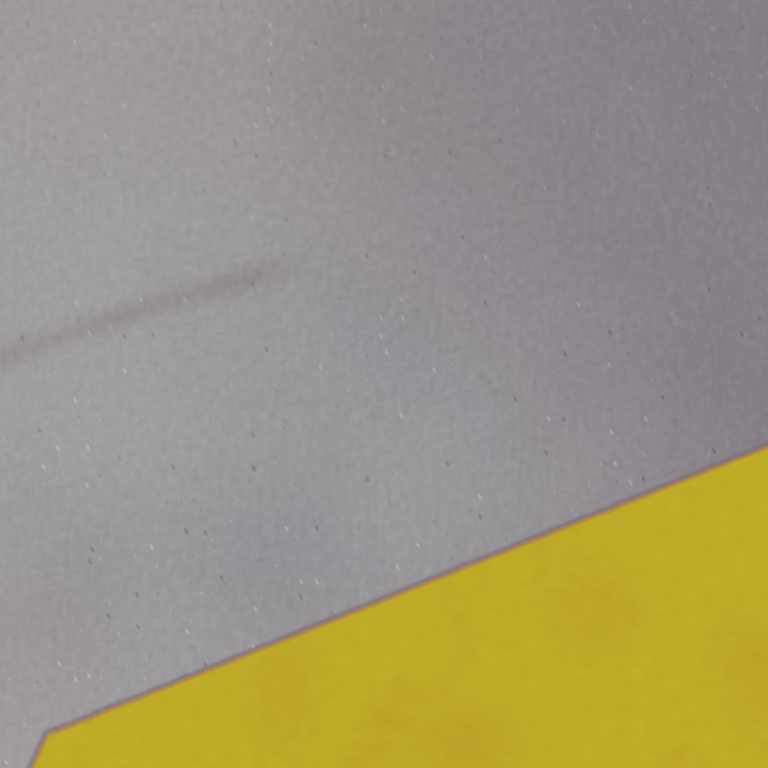
A WebGL 1 fragment shader for this texture:

```glsl
precision highp float;
uniform vec2 u_resolution;

const vec3 CONCRETE_LIGHT = vec3(0.645, 0.635, 0.64);
const vec3 CONCRETE_DARK = vec3(0.525, 0.495, 0.52);
const vec3 YELLOW = vec3(0.745, 0.675, 0.155);
const vec3 OCHRE = vec3(0.735, 0.615, 0.15);
const vec3 RIM = vec3(0.69, 0.50, 0.27);
const vec3 EDGE_SHADE = vec3(0.47, 0.42, 0.45);
const vec2 CORNER = vec2(0.0625, 0.043);
const vec2 TOP_NORMAL = vec2(-0.3714, 0.9285);
const vec2 SIDE_NORMAL = vec2(-0.903, 0.430);
const float RIM_WIDTH = 0.0026;
const float GRAIN = 0.045;
const float SMUDGE_DEPTH = 0.055;
const float PIT_DENSITY = 0.07;

vec2 hash2(vec2 p) {
  vec3 q = fract(p.xyx * vec3(0.1031, 0.1030, 0.0973));
  q += dot(q, q.yzx + 33.33);
  return fract((q.xx + q.yz) * q.zy);
}

float cornerSlope(vec2 cell, vec2 offset, vec2 f) {
  return dot(hash2(cell + offset) * 2.0 - 1.0, f - offset);
}

float gradientNoise(vec2 p) {
  vec2 i = floor(p);
  vec2 f = p - i;
  vec2 u = f * f * f * (f * (f * 6.0 - 15.0) + 10.0);
  float low = mix(cornerSlope(i, vec2(0.0), f), cornerSlope(i, vec2(1.0, 0.0), f), u.x);
  float high = mix(cornerSlope(i, vec2(0.0, 1.0), f), cornerSlope(i, vec2(1.0), f), u.x);
  return mix(low, high, u.y);
}

float fbm(vec2 p) {
  float sum = 0.0;
  float amplitude = 0.5;
  for (int i = 0; i < 4; i++) {
    sum += amplitude * gradientNoise(p);
    p = p * 2.03 + 17.3;
    amplitude *= 0.55;
  }
  return sum;
}

float blob(vec2 p, vec2 center, vec2 radius) {
  vec2 d = (p - center) / radius;
  return exp(-dot(d, d));
}

// Sparse slanted flecks: positive for pale chips, negative for dark pits
float flecks(vec2 p, float cells) {
  vec2 q = p * cells;
  vec2 cell = floor(q);
  vec2 pick = hash2(cell + 41.0);
  vec2 d = q - cell - mix(vec2(0.3), vec2(0.7), hash2(cell + 7.0));
  d.x += 0.35 * d.y;
  float shape = 1.0 - smoothstep(0.02, 0.22, length(d * vec2(1.4, 0.8)));
  return shape * step(pick.x, PIT_DENSITY) * (pick.y > 0.5 ? 1.0 : -1.0);
}

// Faint curved streak that tapers at its right end
float smudge(vec2 p) {
  float center = 0.531 + 0.39 * p.x - 0.19 * p.x * p.x;
  float across = (p.y - center + 0.006 * gradientNoise(p * 14.0)) / 0.017;
  float along = 1.0 - smoothstep(0.32, 0.42, p.x);
  float strength = 0.75 + 0.8 * gradientNoise(p * 9.0 + 3.0);
  return exp(-across * across) * along * strength;
}

vec3 concrete(vec2 p) {
  // Broad light falling off to the right
  float shade = smoothstep(0.1, 1.1, p.x + 0.22 * (p.y - 0.5)) * 0.85;
  shade += 0.20 * blob(p, vec2(0.08, 0.20), vec2(0.14, 0.15));
  shade += 0.22 * blob(p, vec2(0.36, 0.26), vec2(0.12, 0.13));
  shade += 0.16 * blob(p, vec2(0.0, 1.0), vec2(0.12, 0.12));
  shade += 0.12 * blob(p, vec2(0.55, 0.92), vec2(0.25, 0.14));
  shade -= 0.22 * blob(p, vec2(0.68, 0.38), vec2(0.22, 0.14));
  shade += 0.14 + 0.22 * fbm(p * 5.0);
  vec3 color = mix(CONCRETE_LIGHT, CONCRETE_DARK, clamp(shade, 0.0, 1.0));
  // Cooler tint low in the middle
  color += vec3(-0.012, 0.004, 0.004) * blob(p, vec2(0.4, 0.42), vec2(0.35, 0.25));
  color -= SMUDGE_DEPTH * vec3(0.9, 1.1, 1.0) * smudge(p);
  // Fine grain and chips
  vec2 slanted = vec2(p.x + 0.4 * p.y, p.y - 0.3 * p.x);
  color += GRAIN * fbm(slanted * vec2(75.0, 110.0));
  color += 0.025 * gradientNoise(p * vec2(120.0, 60.0));
  float rough = mix(1.0, 0.55, smoothstep(0.3, 0.8, p.y));
  color += 0.10 * rough * flecks(p, 47.0) + 0.06 * rough * flecks(p + 0.37, 83.0);
  return color;
}

vec3 paint(vec2 p) {
  float stain = smoothstep(0.02, 0.30, fbm(p * 6.0 + 5.0)) * 0.5;
  stain += 0.65 * blob(p, vec2(0.60, 0.035), vec2(0.07, 0.05));
  stain += 0.50 * blob(p, vec2(0.37, 0.10), vec2(0.05, 0.08));
  stain += 0.45 * blob(p, vec2(0.77, 0.21), vec2(0.06, 0.07));
  stain += 0.50 * blob(p, vec2(0.99, 0.12), vec2(0.05, 0.08));
  vec3 color = mix(YELLOW, OCHRE, clamp(stain, 0.0, 1.0));
  return color + 0.03 * fbm(p * vec2(45.0, 60.0));
}

void main() {
  vec2 p = gl_FragCoord.xy / u_resolution;
  float pixel = 1.0 / min(u_resolution.x, u_resolution.y);

  // Painted wedge bounded by its long top edge and short left side
  float top = dot(p - CORNER, TOP_NORMAL);
  float side = dot(p - CORNER, SIDE_NORMAL);
  float edge = max(top, side) + 0.0015 * gradientNoise(p * 40.0);

  float halo = exp(-pow((edge - 0.004) / 0.0035, 2.0));
  vec3 color = mix(concrete(p), EDGE_SHADE, 0.65 * halo);
  float inside = 1.0 - smoothstep(-pixel, pixel, edge);
  color = mix(color, paint(p), inside);
  float rim = exp(-pow(edge / RIM_WIDTH, 2.0));
  color = mix(color, RIM, 0.75 * rim);

  gl_FragColor = vec4(clamp(color, 0.0, 1.0), 1.0);
}
```
